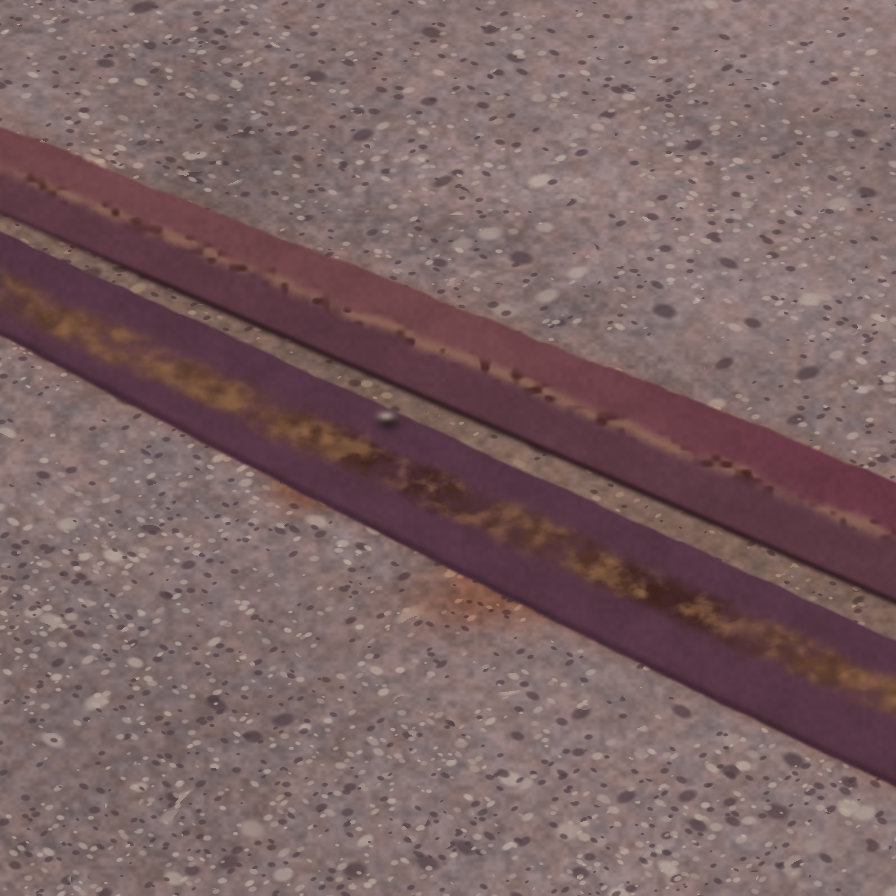
This texture is drawn by a Shadertoy shader. Its source:

```glsl
#define SOFT 0.0025
#define GRAIN 95.0
#define GRAIN_CONTRAST 0.20
#define GRAVEL vec3(0.535, 0.455, 0.450)
#define PINK_RUST vec3(0.430, 0.270, 0.285)
#define PLUM vec3(0.350, 0.220, 0.260)
#define VIOLET vec3(0.330, 0.208, 0.262)
#define OCHRE vec3(0.480, 0.340, 0.235)
#define DARK_RUST vec3(0.215, 0.115, 0.095)

float hash(vec2 p) {
    vec3 q = fract(p.xyx * 0.1031);
    q += dot(q, q.yzx + 33.33);
    return fract((q.x + q.y) * q.z);
}

float noise(vec2 p) {
    vec2 i = floor(p), f = fract(p);
    f = f * f * (3.0 - 2.0 * f);
    return mix(mix(hash(i), hash(i + vec2(1, 0)), f.x),
               mix(hash(i + vec2(0, 1)), hash(i + vec2(1, 1)), f.x), f.y);
}

float fbm(vec2 p) {
    float sum = 0.0, amp = 0.5;
    for (int i = 0; i < 4; i++) {
        sum += amp * noise(p);
        p = mat2(1.6, 1.2, -1.2, 1.6) * p + 7.3;
        amp *= 0.5;
    }
    return sum / 0.9375;
}

float blob(vec2 p, vec2 centre, vec2 radius) {
    vec2 d = (p - centre) / radius;
    return exp(-dot(d, d));
}

float band(float y, float top, float bottom) {
    return smoothstep(top - SOFT, top + SOFT, y) * (1.0 - smoothstep(bottom - SOFT, bottom + SOFT, y));
}

// Scattered pebbles: x is coverage, y is tone
vec2 pebbles(vec2 p, float density) {
    vec2 cell = floor(p), best = vec2(0);
    for (int j = -1; j <= 1; j++)
    for (int i = -1; i <= 1; i++) {
        vec2 id = cell + vec2(i, j);
        if (hash(id + 31.7) > density) continue;
        vec2 d = p - id - vec2(hash(id + 3.1), hash(id + 8.9));
        d.y += d.x * (hash(id + 5.5) - 0.5);
        float size = mix(0.15, 0.48, hash(id + 17.3));
        float cover = 1.0 - smoothstep(size * 0.5, size * 1.15, length(d * vec2(0.85, 1.1)));
        if (cover > best.x) best = vec2(cover, hash(id + 23.9));
    }
    return best;
}

vec3 gravel(vec2 p) {
    vec2 g = vec2(p.x, 1.55 * p.y - 0.2 * p.y * p.y);
    // Broad light and dark patches
    float light = 0.96 + 0.14 * (fbm(g * vec2(5, 8)) - 0.5);
    light += 0.13 * blob(p, vec2(0.95, 0.0), vec2(0.35, 0.14));
    light += 0.10 * blob(p, vec2(0.62, 0.22), vec2(0.26, 0.06));
    light += 0.09 * blob(p, vec2(0.80, 0.33), vec2(0.16, 0.07));
    light += 0.06 * blob(p, vec2(0.80, 0.95), vec2(0.22, 0.15));
    light -= 0.15 * blob(p, vec2(0.27, 0.18), vec2(0.13, 0.07));
    light -= 0.11 * blob(p, vec2(0.52, 0.26), vec2(0.12, 0.025));
    light -= 0.14 * blob(p, vec2(0.65, 0.34), vec2(0.07, 0.03));
    light -= 0.09 * blob(p, vec2(0.86, 0.15), vec2(0.15, 0.05));
    light -= 0.06 * blob(p, vec2(0.12, 0.78), vec2(0.25, 0.16));
    // Sand grains
    float grain = noise(g * GRAIN) + 0.6 * noise(g * GRAIN * 2.1 + 9.0) - 0.8;
    float rough = 0.65 + 0.7 * fbm(g * 6.0 + 20.0);
    vec3 col = GRAVEL * (light + GRAIN_CONTRAST * grain * rough);
    col += 0.025 * (noise(g * 45.0 + 60.0) - 0.5) * vec3(1, -0.2, -1);
    // Pebbles, larger towards the viewer
    for (int k = 0; k < 3; k++) {
        float scale = 34.0 + 29.0 * float(k);
        float density = 0.17 + 0.08 * float(k);
        density *= smoothstep(0.25, 0.65, fbm(g * 5.0 + 11.0 * float(k))) * (0.7 + 0.6 * p.y);
        vec2 s = pebbles(g * scale + 40.0 * float(k), density);
        vec3 tone = s.y < 0.42 ? vec3(0.30, 0.235, 0.26) : mix(GRAVEL, vec3(0.76, 0.70, 0.65), s.y);
        col = mix(col, tone, s.x * 0.68);
    }
    return col;
}

void mainImage(out vec4 fragColor, in vec2 fragCoord) {
    vec2 p = fragCoord / iResolution.xy;
    p.y = 1.0 - p.y;
    float x = p.x, wobble = fbm(p * 30.0) - 0.5;

    // Rail lines, measured downwards from the upper edge
    float top = 0.141 + 0.396 * x + 0.010 * wobble;
    float seam = 0.186 + 0.415 * x + 0.012 * wobble;
    float gapTop = 0.238 + 0.434 * x;
    float gapBottom = 0.258 + 0.456 * x + 0.006 * wobble;
    float groove = 0.326 + 0.455 * x + 0.016 * wobble;
    float bottom = 0.374 + 0.505 * x + 0.030 * x * (1.0 - x) + 0.004 * wobble;

    vec3 ground = gravel(p);
    // Rust washed onto the ground
    float stain = blob(p, vec2(0.34, 0.55), vec2(0.04, 0.02)) + blob(p, vec2(0.53, 0.67), vec2(0.08, 0.035));
    stain += 0.5 * exp(-abs(p.y - bottom) / 0.008) + 0.4 * exp(-abs(p.y - top) / 0.012);
    vec3 col = mix(ground, ground * vec3(0.98, 0.78, 0.66), min(stain, 1.0));
    col = mix(col, ground * vec3(0.93, 0.87, 0.79), band(p.y, gapTop, gapBottom));

    // Rusted metal strips
    float wear = 0.93 + 0.16 * fbm(p * vec2(22, 30)) + 0.07 * (noise(p * 170.0) - 0.5);
    vec3 pink = mix(PINK_RUST, PLUM * vec3(1.12, 0.98, 1.0), smoothstep(0.45, 1.0, x));
    vec3 upper = mix(pink, PLUM, smoothstep(seam - 0.004, seam + 0.006, p.y));
    col = mix(col, upper * wear, band(p.y, top, gapTop));
    col = mix(col, VIOLET * wear, band(p.y, gapBottom, bottom));

    // Sandy seam on the upper strip
    float patchy = smoothstep(0.25, 0.6, fbm(p * vec2(28, 36) + 4.0));
    float seamMask = exp(-pow((p.y - seam) / 0.008, 2.0)) * (0.3 + 0.7 * patchy);
    float grit = noise(p * vec2(85, 110));
    vec3 sand = mix(DARK_RUST * 1.2, vec3(0.55, 0.40, 0.34), smoothstep(0.1, 0.55, grit));
    col = mix(col, sand, seamMask * 0.85);

    // Ochre groove with dark hollows
    float off = (p.y - groove) / 0.023;
    float grooveMask = exp(-off * off * off * off) * (0.4 + 0.6 * patchy);
    float hollow = blob(vec2(x, 0), vec2(0.46, 0), vec2(0.10, 1)) + blob(vec2(x, 0), vec2(0.75, 0), vec2(0.11, 1));
    float dark = smoothstep(0.38, 0.72, fbm(p * vec2(38, 50) + 15.0) + 0.20 * hollow);
    vec3 rust = mix(OCHRE * (0.8 + 0.4 * grit), DARK_RUST, dark * (0.35 + 0.6 * min(hollow, 1.0)));
    col = mix(col, rust, grooveMask * 0.88);

    // Contact shadows and one lodged stone
    float crack = exp(-pow((p.y - gapTop) / 0.0045, 2.0)) * (0.5 + 0.5 * smoothstep(0.0, 0.2, x));
    col = mix(col, vec3(0.16, 0.09, 0.10), 0.8 * crack);
    col *= 1.0 - 0.22 * exp(-pow((p.y - bottom + 0.004) / 0.005, 2.0));
    col = mix(col, vec3(0.17, 0.12, 0.13), blob(p, vec2(0.434, 0.472), vec2(0.012, 0.008)));
    col = mix(col, vec3(0.60, 0.54, 0.50), blob(p, vec2(0.431, 0.464), vec2(0.009, 0.005)));

    fragColor = vec4(clamp(col, 0.0, 1.0), 1.0);
}
```
